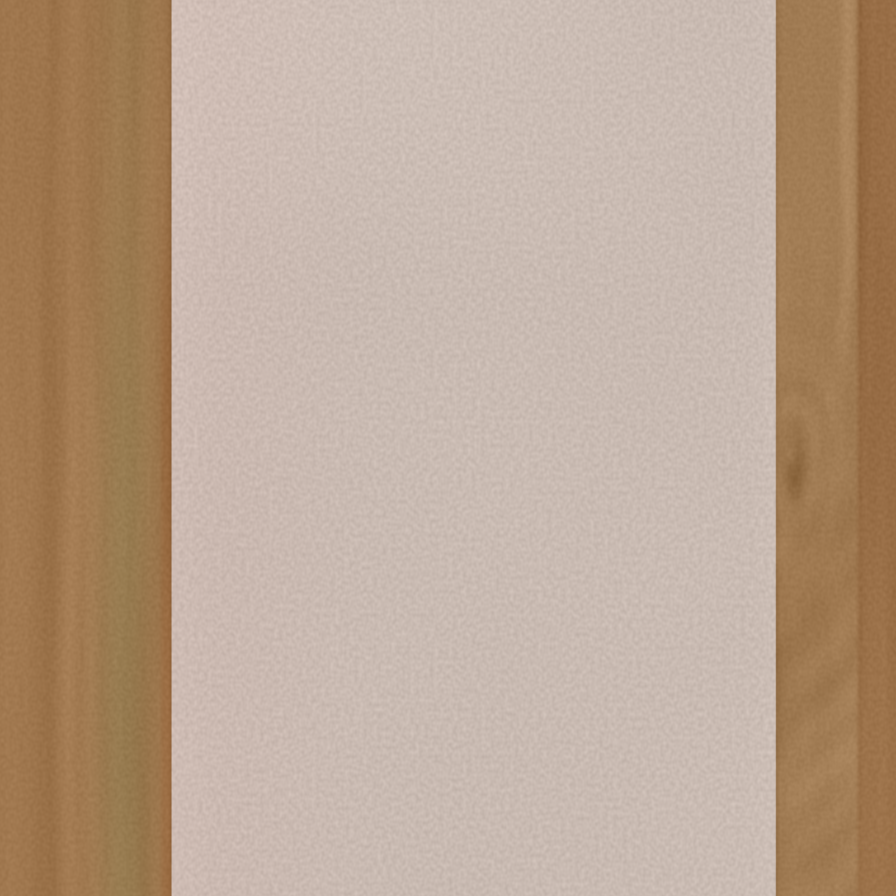
Give the GLSL for this texture, as a Shadertoy shader.

```glsl
// Pale grained paper panel between two vertical strips of brown wood.
#define PANEL_LEFT 0.1914
#define PANEL_RIGHT 0.8660
#define SEAM_X 0.9570
#define PAPER_COLOR vec3(0.788, 0.731, 0.697)
#define WOOD_LEFT vec3(0.622, 0.463, 0.303)
#define WOOD_RIGHT vec3(0.632, 0.487, 0.330)
#define WOOD_OUTER vec3(0.592, 0.425, 0.270)
#define OLIVE_TINT vec3(-0.035, 0.014, 0.004)
#define GRAIN_SCALE 190.0
#define PAPER_GRAIN 0.045
#define WOOD_GRAIN 0.030
#define KNOT_CENTER vec2(0.882, 0.490)

vec2 hashGradient(vec2 cell) {
    vec3 h = fract(cell.xyx * vec3(0.1031, 0.1030, 0.0973));
    h += dot(h, h.yzx + 33.33);
    float angle = 6.28318 * fract((h.x + h.y) * h.z);
    return vec2(cos(angle), sin(angle));
}

// Gradient noise, roughly -0.7 to 0.7
float gradientNoise(vec2 p) {
    vec2 i = floor(p), f = fract(p);
    vec2 u = f * f * f * (f * (f * 6.0 - 15.0) + 10.0);
    float a = dot(hashGradient(i), f);
    float b = dot(hashGradient(i + vec2(1, 0)), f - vec2(1, 0));
    float c = dot(hashGradient(i + vec2(0, 1)), f - vec2(0, 1));
    float d = dot(hashGradient(i + vec2(1, 1)), f - vec2(1, 1));
    return mix(mix(a, b, u.x), mix(c, d, u.x), u.y);
}

float fbm(vec2 p) {
    float sum = 0.0, gain = 0.6;
    for (int i = 0; i < 3; i++) {
        sum += gain * gradientNoise(p);
        p = p * 2.03 + 17.3;
        gain *= 0.5;
    }
    return sum;
}

// Soft bump of the given half width
float band(float x, float center, float width) {
    float d = (x - center) / width;
    return exp(-d * d);
}

vec3 leftWood(vec2 uv) {
    float x = uv.x + 0.006 * gradientNoise(vec2(3.0, uv.y * 2.5));
    vec3 color = WOOD_LEFT + 0.045 * fbm(vec2(x * 34.0, uv.y * 1.3));
    // Olive streak, strongest in the lower part
    float olive = band(x, 0.140, 0.030) * mix(1.0, 0.45, smoothstep(0.45, 0.85, uv.y));
    color += OLIVE_TINT * olive;
    color += 0.024 * band(x, 0.105, 0.010) * smoothstep(0.75, 0.5, uv.y);
    color += 0.016 * band(x, 0.082, 0.008);
    color -= 0.022 * band(x, 0.057, 0.010);
    // Reddish groove beside the panel
    float groove = smoothstep(0.176, 0.184, uv.x) * smoothstep(0.85, 0.55, uv.y);
    color += vec3(-0.010, -0.035, -0.038) * groove;
    return color;
}

vec3 rightWood(vec2 uv) {
    // Fibres bend around the knot
    vec2 q = uv - KNOT_CENTER;
    float pull = exp(-dot(q * vec2(14.0, 6.5), q * vec2(14.0, 6.5)));
    float x = uv.x + 0.008 * gradientNoise(vec2(8.0, uv.y * 5.0)) + 0.018 * pull;
    vec3 color = WOOD_RIGHT + 0.040 * fbm(vec2(x * 30.0, uv.y * 2.2));
    float radius = length(q * vec2(1.0, 0.48)) + 0.008 * gradientNoise(uv * 18.0);
    color += 0.030 * sin(radius * 210.0 + 2.0) * exp(-radius * 26.0);
    color -= 0.070 * band(uv.x, 0.888, 0.014) * band(uv.y, 0.465, 0.045);
    // Slanted ripples below the knot
    float ripple = gradientNoise(vec2(uv.x * 12.0, uv.y * 22.0 - uv.x * 18.0));
    color += 0.050 * ripple * smoothstep(0.62, 0.35, uv.y);
    color -= vec3(0.018, 0.024, 0.026) * band(uv.y, 0.34, 0.10);
    // Pale streak in the upper half
    color += 0.040 * band(x, 0.945, 0.007) * smoothstep(0.45, 0.8, uv.y);
    // Darker outer board
    vec3 outer = WOOD_OUTER + 0.050 * fbm(vec2(uv.x * 48.0, uv.y * 1.5));
    outer += vec3(0.025, 0.028, 0.025) * smoothstep(0.55, 0.15, uv.y);
    color = mix(color, outer, smoothstep(SEAM_X - 0.004, SEAM_X + 0.004, uv.x));
    return color - 0.022 * band(uv.x, SEAM_X + 0.003, 0.003);
}

vec3 paper(vec2 uv) {
    float across = (uv.x - PANEL_LEFT) / (PANEL_RIGHT - PANEL_LEFT);
    vec3 color = PAPER_COLOR + vec3(0.006, -0.009, -0.008) * (1.0 - smoothstep(0.0, 0.4, across));
    color += 0.022 * smoothstep(0.6, 1.0, uv.y) * (1.0 - across);
    color += 0.012 * fbm(uv * 3.0);
    // Slightly lit margins
    color += 0.010 * (band(across, 0.0, 0.05) + band(across, 1.0, 0.03));
    return color;
}

void mainImage(out vec4 fragColor, in vec2 fragCoord) {
    vec2 uv = fragCoord / iResolution.xy;
    float pixel = 1.0 / iResolution.x;

    vec3 wood = uv.x < 0.5 ? leftWood(uv) : rightWood(uv);
    float grain = gradientNoise(uv * GRAIN_SCALE)
                + 0.6 * gradientNoise(uv * GRAIN_SCALE * vec2(1.7, 1.2) + 41.0);
    wood += WOOD_GRAIN * grain;
    vec3 sheet = paper(uv) + PAPER_GRAIN * grain;

    // Thin contact shadow just outside the panel
    float inside = min(uv.x - PANEL_LEFT, PANEL_RIGHT - uv.x);
    wood -= 0.070 * exp(-max(-inside, 0.0) / 0.0025);

    vec3 color = mix(wood, sheet, smoothstep(-pixel, pixel, inside));
    fragColor = vec4(clamp(color, 0.0, 1.0), 1.0);
}
```
